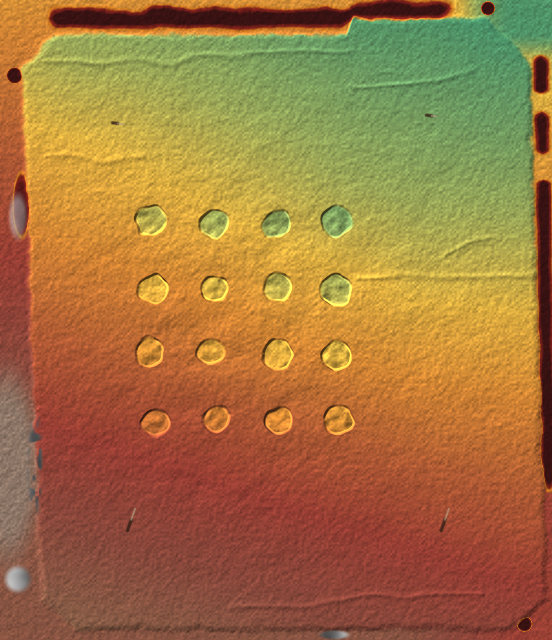
A Shadertoy shader for this texture map:

```glsl
// Shaded elevation map of a rough clay slab with a four by four grid of pits.
#define PIT_ORIGIN vec2(0.236, 0.349)
#define PIT_PITCH vec2(0.0972, 0.1016)
#define PIT_RADIUS 0.0215
#define PIT_DEPTH 0.0042
#define PIT_TINT 0.125
#define GRAIN 0.0011
#define WRINKLE 0.0055
#define RELIEF 0.62
#define LIGHT vec2(-0.65, -0.76)

float hash(vec2 p) {
  vec3 a = fract(vec3(p.xyx) * 0.1031);
  a += dot(a, a.yzx + 33.33);
  return fract((a.x + a.y) * a.z);
}

float noise(vec2 p) {
  vec2 i = floor(p), f = fract(p);
  f = f * f * (3.0 - 2.0 * f);
  return mix(mix(hash(i), hash(i + vec2(1, 0)), f.x),
             mix(hash(i + vec2(0, 1)), hash(i + vec2(1, 1)), f.x), f.y);
}

float fbm(vec2 p) {
  float sum = 0.0, amp = 0.5;
  for (int i = 0; i < 4; i++) {
    sum += amp * noise(p);
    p = mat2(1.6, 1.2, -1.2, 1.6) * p + 7.3;
    amp *= 0.5;
  }
  return sum;
}

float segment(vec2 p, vec2 a, vec2 b) {
  vec2 d = b - a, v = p - a;
  return length(v - d * clamp(dot(v, d) / dot(d, d), 0.0, 1.0));
}

float blob(vec2 p, float x, float y, float rx, float ry) {
  return 1.0 - smoothstep(0.55, 1.1, length((p - vec2(x, y)) / vec2(rx, ry)));
}

// Elevation tint, teal lowlands to brown heights
vec3 ramp(float t) {
  const vec3 tint[9] = vec3[9](
    vec3(.22, .55, .42), vec3(.40, .59, .38), vec3(.60, .65, .34),
    vec3(.86, .68, .25), vec3(.82, .52, .20), vec3(.69, .36, .20),
    vec3(.59, .24, .20), vec3(.53, .28, .23), vec3(.53, .37, .28));
  float s = clamp(t, 0.0, 0.999) * 8.0;
  int i = int(s);
  return mix(tint[i], tint[i + 1], fract(s));
}

// Signed distance to the ragged slab, negative inside
float slab(vec2 p) {
  float top = mix(0.054, 0.029, smoothstep(0.540, 0.552, p.x));
  float d = max(mix(0.030, 0.068, p.y) - p.x, p.x - mix(0.824, 0.855, p.y));
  d = max(d, max(top - p.y, p.y - 0.984));
  d = max(d, 0.098 - dot(p, vec2(0.743, 0.669)));
  d = max(d, dot(p, vec2(0.729, -0.685)) - 0.537);
  d = max(d, dot(p, vec2(-0.669, 0.743)) - 0.653);
  d = max(d, dot(p, vec2(0.635, 0.772)) - 1.265);
  return d + (fbm(p * 45.0) - 0.47) * 0.014;
}

// 1 inside a pit, 0 on the surface
float pits(vec2 p) {
  vec2 id = clamp(round((p - PIT_ORIGIN) / PIT_PITCH), 0.0, 3.0);
  vec2 c = PIT_ORIGIN + id * PIT_PITCH;
  c += (vec2(hash(id + 3.0), hash(id + 9.0)) - 0.5) * 0.007;
  c += vec2(0.004, 0.011 * step(id.x, 0.5)) * step(2.5, id.y);
  float r = PIT_RADIUS * (0.91 + 0.2 * hash(id + 5.0));
  r += (noise(p * 65.0) - 0.5) * 0.007;
  return 1.0 - smoothstep(-0.0025, 0.0025, length(p - c) - r);
}

float crease(vec2 p, float x0, float y0, float x1, float y1) {
  float d = segment(p, vec2(x0, y0), vec2(x1, y1)) / 0.0045;
  return exp(-d * d);
}

float height(vec2 p) {
  vec2 w = p + 0.022 * (vec2(noise(p * 19.0), noise(p * 19.0 + 40.0)) - 0.5);
  vec2 v = p - vec2(0.40, 0.51);
  float h = WRINKLE * (0.3 + 1.2 * exp(-9.0 * dot(v, v))) * fbm(w * vec2(19, 25));
  h += GRAIN * (noise(p * 150.0) + 0.6 * noise(p * 290.0));
  h += pits(p) * (0.006 * noise(p * 85.0) - 0.003 - PIT_DEPTH);
  // Long pressed folds
  float folds = crease(w, 0.55, 0.14, 0.74, 0.115) + crease(w, 0.08, 0.105, 0.55, 0.08)
    + crease(w, 0.69, 0.40, 0.76, 0.37) + crease(w, 0.56, 0.43, 0.83, 0.442)
    + crease(w, 0.07, 0.245, 0.22, 0.247) + crease(w, 0.36, 0.943, 0.75, 0.932);
  return h + 0.0017 * folds - 0.004 * smoothstep(-0.008, 0.006, slab(p));
}

// Dark walls along the top and right borders
float walls(vec2 p) {
  float n = fbm(p * 24.0);
  float mid = mix(0.030, 0.014, smoothstep(0.53, 0.56, p.x));
  float top = 1.25 - abs(p.y - mid + (n - 0.47) * 0.018) / 0.019;
  top *= smoothstep(0.065, 0.095, p.x) * (1.0 - smoothstep(0.68, 0.72, p.x));
  float side = 1.3 - abs(p.x - mix(0.843, 0.862, p.y)) / 0.013;
  side *= smoothstep(0.08, 0.10, p.y) * (1.0 - smoothstep(0.74, 0.78, p.y));
  side *= smoothstep(0.24, 0.46, noise(vec2(2.0, p.y * 19.0)));
  float knots = blob(p, 0.023, 0.118, 0.014, 0.014) + blob(p, 0.762, 0.013, 0.012, 0.012)
    + 0.7 * blob(p, 0.034, 0.32, 0.016, 0.06) + blob(p, 0.819, 0.975, 0.013, 0.013);
  return max(max(top, side) * (0.6 + 0.8 * n), knots);
}

void mainImage(out vec4 fragColor, in vec2 fragCoord) {
  // Canvas heights, running down from the top edge
  vec2 p = vec2(fragCoord.x / iResolution.x * 0.862, 1.0 - fragCoord.y / iResolution.y);
  float inside = 1.0 - smoothstep(-0.004, 0.004, slab(p));

  // Tilted slab elevation, then its surroundings
  vec2 dip = p - vec2(0.60, 0.37);
  float t = 0.225 - 0.265 * p.x + 0.82 * p.y - 0.065 * exp(-11.0 * dot(dip, dip));
  t += 0.025 * (fbm(p * 9.0) - 0.47) - PIT_TINT * pits(p);
  float around = min(0.47 + 0.7 * p.y, 0.94) - 0.2 * smoothstep(0.6, 0.85, p.x);
  around = mix(around, 0.06, smoothstep(0.7, 0.8, p.x) * (1.0 - smoothstep(0.05, 0.1, p.y)));
  vec3 outer = mix(ramp(around), vec3(0.55, 0.46, 0.40), blob(p, 0.01, 0.73, 0.055, 0.17));
  vec3 color = mix(outer, ramp(t), inside);

  // Gold to maroon bands climbing the walls
  float wall = walls(p) * (1.0 - 0.75 * inside);
  color = mix(color, vec3(0.80, 0.47, 0.13), smoothstep(0.10, 0.35, wall));
  color = mix(color, vec3(0.47, 0.12, 0.10), smoothstep(0.30, 0.55, wall));
  color = mix(color, vec3(0.22, 0.07, 0.07), smoothstep(0.55, 0.85, wall));

  // Hillshade from the upper left
  vec2 e = vec2(0.0017, 0);
  vec2 slope = (vec2(height(p + e.xy), height(p + e.yx)) - height(p)) / e.x;
  color *= clamp(1.0 - RELIEF * dot(slope, LIGHT), 0.35, 1.5);

  // Four slits near the corners
  for (int k = 0; k < 4; k++) {
    vec2 s = vec2(k & 1, k >> 1);
    vec2 c = vec2(0.184 + 0.021 * s.y + 0.49 * s.x, mix(0.193 - 0.012 * s.x, 0.812, s.y));
    vec2 arm = mix(vec2(0.008, 0.001), vec2(0.006, -0.017), s.y);
    float dark = smoothstep(0.004, 0.001, segment(p, c - arm, c));
    float lit = smoothstep(0.0025, 0.0005, segment(p, c, c + arm));
    color = mix(color, vec3(0.20, 0.12, 0.08), 0.8 * dark);
    color = mix(color, vec3(0.72, 0.65, 0.52), 0.6 * lit);
  }

  // Pale peaks and flakes beyond the slab
  float pale = blob(p, 0.028, 0.905, 0.023, 0.023) + blob(p, 0.522, 0.992, 0.026, 0.008);
  pale += 0.6 * blob(p, 0.028, 0.338, 0.016, 0.04);
  pale += blob(p, 0.055, 0.725, 0.014, 0.09) * smoothstep(0.42, 0.7, noise(p * vec2(190, 95)));
  float sheen = 0.58 + 0.22 * sin(p.x * 70.0 + 0.6) - 0.1 * noise(p * 80.0);
  fragColor = vec4(mix(color, vec3(sheen), min(pale, 1.0)), 1.0);
}
```
